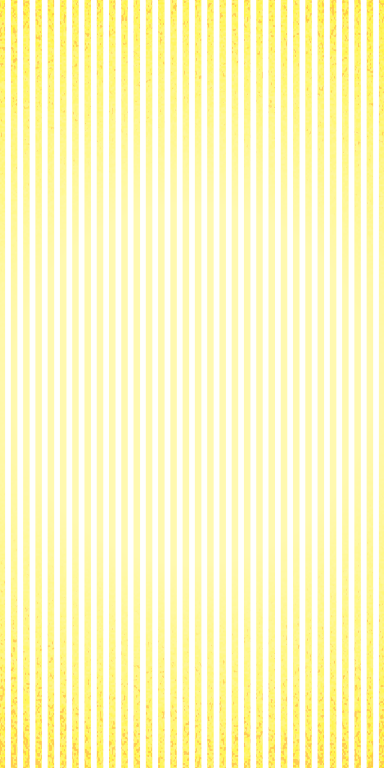
Give the GLSL for this pattern, as a WebGL 2 fragment shader.

```glsl
#version 300 es
precision highp float;
// Yellow vertical stripes on white, pale in the middle, with orange grain towards the ends.

#define STRIPES 31.3      // repeats across the width
#define STRIPE_WIDTH 0.53 // share of one repeat
#define GRAIN_CELLS 256.0 // grain cells across the width
#define FADE_START 0.46   // radius of the pale centre, in widths
#define FADE_END 1.1
#define GRAIN_AMOUNT 0.6

uniform vec2 u_resolution;
out vec4 fragColor;

const vec3 PAPER = vec3(1.0, 1.0, 0.995);
const vec3 PALE_YELLOW = vec3(1.0, 0.975, 0.69);
const vec3 DEEP_YELLOW = vec3(1.0, 0.955, 0.33);
const vec3 ORANGE = vec3(1.0, 0.70, 0.27);

float hash(vec2 p) {
  vec3 q = fract(vec3(p.xyx) * 0.1031);
  q += dot(q, q.yzx + 33.33);
  return fract((q.x + q.y) * q.z);
}

float valueNoise(vec2 p) {
  vec2 cell = floor(p);
  vec2 f = fract(p);
  f = f * f * (3.0 - 2.0 * f);
  float low = mix(hash(cell), hash(cell + vec2(1.0, 0.0)), f.x);
  float high = mix(hash(cell + vec2(0.0, 1.0)), hash(cell + 1.0), f.x);
  return mix(low, high, f.y);
}

// Coverage of the stripes, with a white gap on the centre line.
float stripeMask(float x) {
  float fromAxis = abs(fract(x * STRIPES) - 0.5);
  float pixel = STRIPES / u_resolution.x;
  return clamp((0.5 * STRIPE_WIDTH - fromAxis) / pixel + 0.5, 0.0, 1.0);
}

void main() {
  // Centred coordinates, one unit per canvas width
  vec2 p = (gl_FragCoord.xy - 0.5 * u_resolution) / u_resolution.x;

  // Radial fade from pale to deep yellow
  float radius = length(p);
  float fade = clamp((radius - FADE_START) / (FADE_END - FADE_START), 0.0, 1.0);
  vec3 ink = mix(PALE_YELLOW, DEEP_YELLOW, fade);

  // Grain: fine tonal variation and orange specks, denser at the bottom
  vec2 g = p * GRAIN_CELLS + 700.0;
  float tone = valueNoise(g * 0.8 + 91.0) - 0.5;
  ink.b += 0.28 * tone * fade;
  float density = fade * fade * mix(1.15, 0.8, smoothstep(-0.8, 0.8, p.y));
  float threshold = 1.0 - 0.42 * density;
  float speck = smoothstep(threshold - 0.12, threshold + 0.12, valueNoise(g * vec2(1.0, 0.75)));
  ink = mix(ink, ORANGE, GRAIN_AMOUNT * speck * smoothstep(0.05, 0.5, fade));

  fragColor = vec4(mix(PAPER, ink, stripeMask(p.x)), 1.0);
}
```
